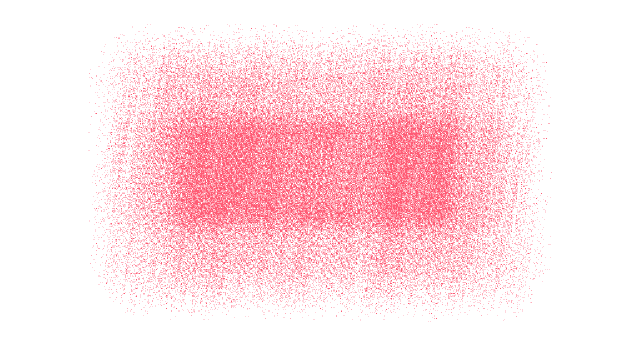
Reproduce this background procedurally as a Shadertoy shader.

```glsl
const vec3 PAPER = vec3(1.0);
const vec3 INK = vec3(1.0, 0.36, 0.46);
const float GRAINS_PER_HEIGHT = 576.0;

float hash(vec2 p) {
    return fract(sin(dot(p, vec2(12.9898, 78.233))) * 43758.5453);
}

float roundedBox(vec2 p, vec2 halfSize, float radius) {
    vec2 q = abs(p) - halfSize + radius;
    return length(max(q, 0.0)) + min(max(q.x, q.y), 0.0) - radius;
}

// Soft interval: one between low and high, zero outside
float band(float x, float low, float high, float blur) {
    return smoothstep(low - blur, low + blur, x)
         * (1.0 - smoothstep(high - blur, high + blur, x));
}

// Chance that a grain of ink lands at p
float sprayDensity(vec2 p) {
    float depth = -roundedBox(p - vec2(0.0, 0.02), vec2(0.645, 0.415), 0.16);
    float edge = smoothstep(0.0, 0.2, depth);

    // Vertical columns
    float middle = band(p.x, -0.07, 0.085, 0.04);
    float columns = 0.55 * band(p.x, -0.43, 0.39, 0.07)
                  + 0.45 * band(p.x, -0.38, -0.12, 0.07)
                  + 0.45 * band(p.x, 0.16, 0.37, 0.04)
                  + 0.15 * middle;

    // Dense horizontal core, with two darker bars in the middle column
    float core = band(p.y, -0.13, 0.17, 0.05);
    float bars = band(p.y, 0.11, 0.17, 0.02) + band(p.y, -0.13, -0.07, 0.02);

    return edge * (0.24 + 0.14 * columns
                 + core * (0.12 + 0.24 * columns)
                 + 0.09 * middle * bars);
}

// Share of the pixel covered by grains, from four samples
float grainCoverage(vec2 fragCoord, float density) {
    float hits = 0.0;
    for (int i = 0; i < 4; i++) {
        vec2 offset = vec2(i % 2, i / 2) * 0.5 - 0.25;
        vec2 cell = floor((fragCoord + offset) / iResolution.y * GRAINS_PER_HEIGHT);
        hits += step(hash(cell), density - 0.0001);
    }
    return hits / 4.0;
}

void mainImage(out vec4 fragColor, in vec2 fragCoord) {
    vec2 p = (fragCoord - 0.5 * iResolution.xy) / iResolution.y;
    float coverage = grainCoverage(fragCoord, sprayDensity(p));
    fragColor = vec4(mix(PAPER, INK, coverage), 1.0);
}
```
